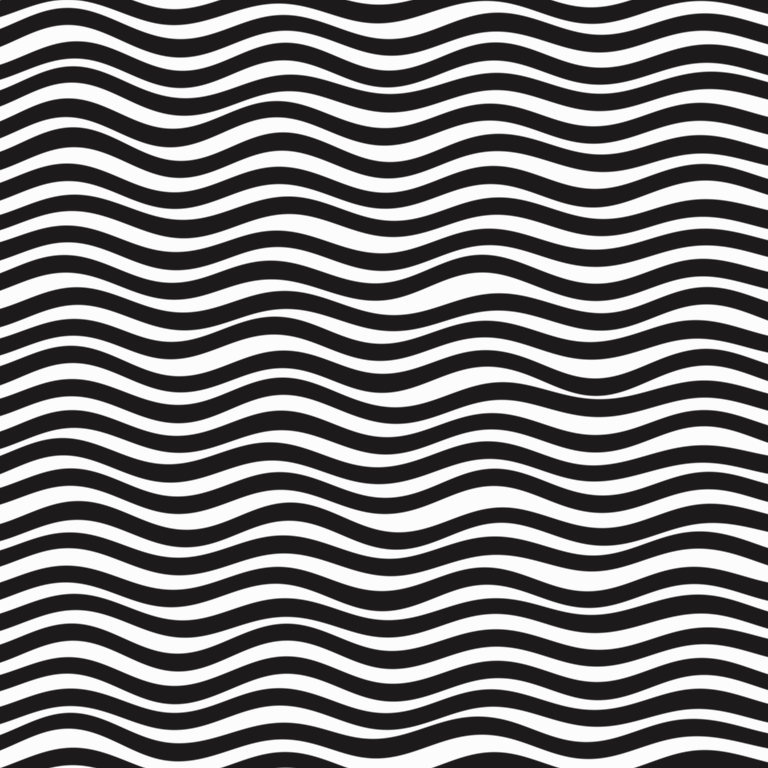
Give the GLSL for this pattern, as a Shadertoy shader.

```glsl
// Hand-drawn wavy black stripes of uneven spacing on a white ground.

const float TAU = 6.2831853;
const float STRIPES = 25.0;

float hash(vec2 p) {
    vec3 q = fract(vec3(p.xyx) * 0.1031);
    q += dot(q, q.yzx + 33.33);
    return fract((q.x + q.y) * q.z);
}

// One-dimensional gradient noise, independent for each seed
float gradientNoise(float x, float seed) {
    x += 7.0 * hash(vec2(seed, 91.0));
    float cell = floor(x), f = x - cell;
    float g0 = 2.0 * hash(vec2(cell, seed)) - 1.0;
    float g1 = 2.0 * hash(vec2(cell + 1.0, seed)) - 1.0;
    float blend = f * f * f * (f * (f * 6.0 - 15.0) + 10.0);
    return mix(g0 * f, g1 * (f - 1.0), blend);
}

// Height of a stripe's centre line
float stripeCentre(float x, float id) {
    float phase = 0.4 * (hash(vec2(id, 17.0)) - 0.5);
    float amplitude = mix(0.0185, 0.0135, x);
    float wave = amplitude * cos(TAU * 3.65 * (x - 0.092) + phase);
    float sag = 0.004 * sin(0.5 * TAU * x);
    float wander = 0.016 * gradientNoise(x * 4.5, id + 40.0);
    float offset = 0.005 * (hash(vec2(id, 53.0)) - 0.5);
    return id / STRIPES + wave - sag + wander + offset;
}

float stripeHalfWidth(float x, float id) {
    return 0.0113 + 0.004 * gradientNoise(x * 4.0, id + 140.0);
}

void mainImage(out vec4 fragColor, in vec2 fragCoord) {
    vec2 uv = fragCoord / iResolution.xy;
    float nearest = floor(uv.y * STRIPES + 0.5);

    // Signed distance to the union of neighbouring stripes
    float dist = 1.0;
    for (int i = -2; i <= 2; i++) {
        float id = nearest + float(i) + 100.0;
        float centre = stripeCentre(uv.x, id) - 100.0 / STRIPES;
        dist = min(dist, abs(uv.y - centre) - stripeHalfWidth(uv.x, id));
    }

    // Soft ink edge
    float edge = max(0.0014, 0.8 / iResolution.y);
    float ground = smoothstep(-edge, edge, dist);
    fragColor = vec4(mix(vec3(0.11, 0.10, 0.10), vec3(0.99), ground), 1.0);
}
```
